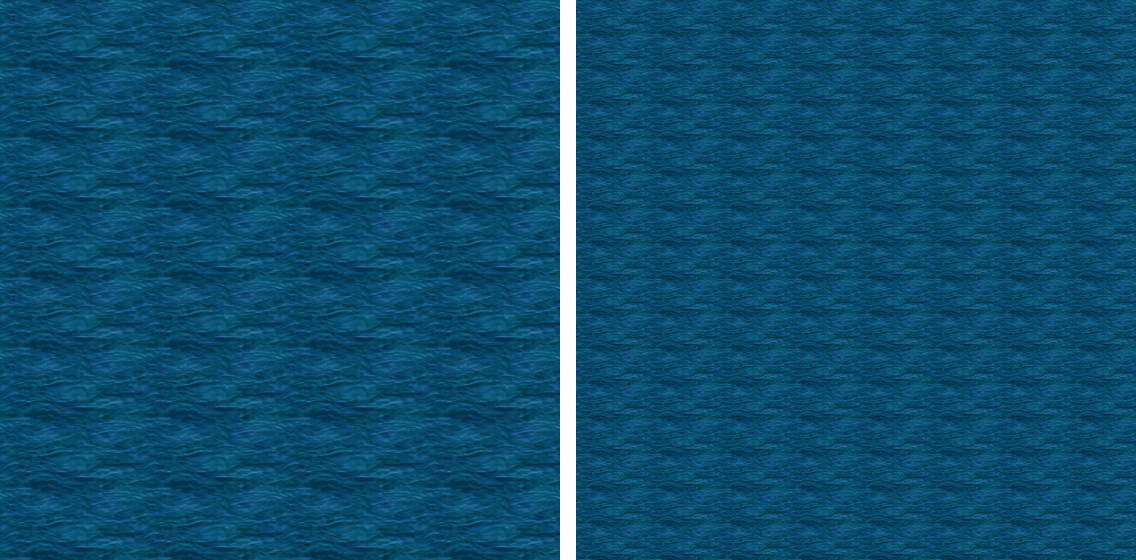
Left, the tile; right, the same tile 2 across and 2 down.
Reproduce this texture procedurally as a three.js fragment shader.

```glsl
// Deep blue choppy sea: a wide patch of open water repeated 4 by 8,
// holding two similar swells. Wrapped, stretched noise forms the ripples;
// looped crests add thin lit ridges over dark faces, and a tone ramp colours it.

varying vec2 vUv;

const vec2 REPEATS = vec2(4.0, 8.0);
const float TAU = 6.283185;
const int CREST_COUNT = 28;

const vec3 ABYSS = vec3(0.014, 0.200, 0.300);
const vec3 TEAL  = vec3(0.030, 0.280, 0.410);
const vec3 BLUE  = vec3(0.048, 0.328, 0.482);
const vec3 SKY   = vec3(0.115, 0.395, 0.570);
const vec3 GLINT = vec3(0.270, 0.520, 0.740);

float hash(vec2 p) {
  vec3 q = fract(vec3(p.xyx) * 0.1031);
  q += dot(q, q.yzx + 33.33);
  return fract((q.x + q.y) * q.z);
}

// Value noise that wraps after a whole number of cells.
float noise(vec2 uv, vec2 cells, float seed) {
  vec2 p = uv * cells;
  vec2 i = floor(p);
  vec2 f = p - i;
  f = f * f * (3.0 - 2.0 * f);
  vec2 a = floor(mod(i + 0.5, cells)) + seed;
  vec2 b = floor(mod(i + 1.5, cells)) + seed;
  float low = mix(hash(a), hash(vec2(b.x, a.y)), f.x);
  float high = mix(hash(vec2(a.x, b.y)), hash(b), f.x);
  return mix(low, high, f.y);
}

// Ripples: broad chop down to fine glitter.
float ripples(vec2 uv) {
  return 0.26 * noise(uv, vec2(5.0, 8.0), 11.0)
       + 0.30 * noise(uv, vec2(12.0, 17.0), 37.0)
       + 0.26 * noise(uv, vec2(25.0, 28.0), 71.0)
       + 0.18 * noise(uv, vec2(46.0, 42.0), 131.0);
}

// Thin bright threads where noise crosses its middle value.
float threads(vec2 uv, vec2 cells, float seed) {
  float ridge = 1.0 - abs(2.0 * noise(uv, cells, seed) - 1.0);
  return pow(ridge, 5.0);
}

// Signed offset to the nearest repeat of a centre.
vec2 wrapOffset(vec2 p, vec2 centre) {
  return fract(p - centre + 0.5) - 0.5;
}

float softSpot(vec2 p, vec2 centre, vec2 radius) {
  vec2 d = wrapOffset(p, centre) / radius;
  return exp(-dot(d, d));
}

// Low wave: a thin bright ridge over a dark face.
float crest(vec2 p, vec2 centre, vec2 size, float tilt) {
  vec2 d = wrapOffset(p, centre);
  float span = exp(-d.x * d.x / (size.x * size.x));
  float rise = d.y - size.y * span - tilt * d.x;
  float line = (rise - 0.008) / 0.015;
  float face = smoothstep(-2.6 * size.y, -0.008, rise)
             * (1.0 - smoothstep(-0.008, 0.010, rise));
  return span * (0.70 * exp(-line * line) - 0.55 * face);
}

float scatteredCrests(vec2 p) {
  float total = 0.0;
  for (int k = 0; k < CREST_COUNT; k++) {
    float id = float(k);
    float width = mix(0.04, 0.10, hash(vec2(id, 3.0)));
    float height = mix(0.012, 0.032, hash(vec2(id, 8.0)));
    float tilt = mix(-0.30, 0.45, hash(vec2(id, 15.0)));
    vec2 centre = vec2(fract(id * 0.618 + 0.13),
                       (id + hash(vec2(id, 21.0))) / float(CREST_COUNT));
    total += crest(p, centre, vec2(width, height), tilt);
  }
  return total;
}

vec3 waterColour(float tone) {
  vec3 c = mix(ABYSS, TEAL, smoothstep(-0.05, 0.42, tone));
  c = mix(c, BLUE, smoothstep(0.36, 0.66, tone));
  c = mix(c, SKY, smoothstep(0.62, 0.92, tone));
  return mix(c, GLINT, smoothstep(0.95, 1.65, tone));
}

void main() {
  vec2 p = fract(vUv * REPEATS);

  // Bend the water gently so that streaks lean and cross.
  float broad = noise(p, vec2(4.0, 5.0), 5.0);
  vec2 bent = p;
  bent.y += 0.012 * sin(TAU * (2.0 * p.x + p.y)) + 0.05 * (broad - 0.5);
  bent += vec2(0.04, 0.05) * (noise(p, vec2(9.0, 8.0), 53.0) - 0.5);

  // Ripple height, lit upper slopes and fine threads of light.
  float height = ripples(bent);
  float slope = height - ripples(bent + vec2(0.006, 0.024));
  float glitter = threads(bent, vec2(8.0, 13.0), 91.0)
                + threads(bent, vec2(17.0, 21.0), 173.0);
  float tone = 0.45 + 1.10 * (height - 0.5) + 0.95 * slope
             + 0.36 * (broad - 0.5) + 0.16 * (glitter - 0.5);

  // Small crests, then two swells with a companion each.
  tone += 0.60 * scatteredCrests(bent);
  float sheen = 0.0;
  for (int k = 0; k < 2; k++) {
    float side = float(k);
    vec2 shift = vec2(0.5 * side, 0.03 * side);
    tone += (0.80 - 0.2 * side) * crest(bent, vec2(0.38, 0.48) + shift, vec2(0.11, 0.045), 0.20);
    tone += 0.55 * crest(bent, vec2(0.13, 0.20) - shift, vec2(0.12, 0.035), -0.12);
    sheen += softSpot(p, vec2(0.30, 0.77) + shift, vec2(0.13, 0.12));
  }

  // Reflected sky and the dark trough between swells.
  float trough = softSpot(vec2(0.0, p.y), vec2(0.0, 0.09), vec2(1.0, 0.08));
  tone += 0.30 * sheen - 0.26 * trough;

  vec3 colour = waterColour(tone);
  float tint = noise(bent, vec2(7.0, 9.0), 211.0) - 0.5;
  colour += vec3(0.010, -0.040, 0.016) * tint + vec3(0.012, -0.006, 0.014) * (sheen - 0.2);
  gl_FragColor = vec4(colour, 1.0);
}
```
